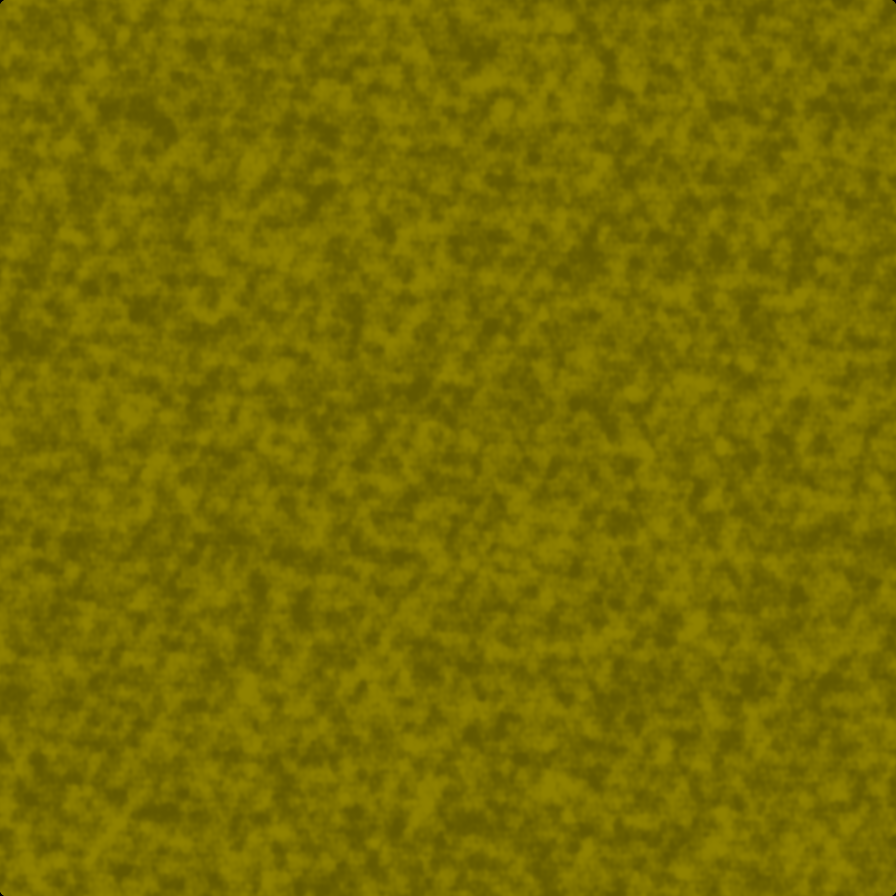
Reproduce this texture procedurally as a WebGL 1 fragment shader.

```glsl
precision highp float;
// Mottled olive felt: soft, directionless light and dark grains.
// Sine waves spread over a spiral of directions and frequencies are summed
// into a coarse and a fine layer, then toned between two olive shades.

uniform vec2 u_resolution;

const float TAU = 6.28319;
const float GOLDEN_ANGLE = 2.39996;
const int WAVE_COUNT = 72;

const vec3 DARK_OLIVE = vec3(0.385, 0.350, 0.0);
const vec3 LIGHT_OLIVE = vec3(0.560, 0.508, 0.0);

float hash(float n) {
  return fract(sin(n * 91.7) * 437.58);
}

// Irregular field with mean 0 and deviation 1; spread is in cycles per canvas.
float waveField(vec2 p, float spread, float seed) {
  float total = 0.0;
  for (int i = 0; i < WAVE_COUNT; i++) {
    float n = float(i);
    float rank = (n + 0.5) / float(WAVE_COUNT);
    float frequency = spread * sqrt(-log(1.0 - rank));
    float angle = n * GOLDEN_ANGLE + seed + 0.6 * hash(n + seed);
    vec2 direction = vec2(cos(angle), sin(angle));
    float phase = hash(n + seed + 37.3);
    total += sin(TAU * (frequency * dot(p, direction) + phase));
  }
  return total * sqrt(2.0 / float(WAVE_COUNT));
}

// Signed distance to a box with rounded corners.
float roundedBox(vec2 p, vec2 halfSize, float radius) {
  vec2 q = abs(p) - halfSize + radius;
  return length(max(q, 0.0)) + min(max(q.x, q.y), 0.0) - radius;
}

// Soft limits keep the extremes of the grain muted.
vec3 oliveTone(float grain) {
  return mix(DARK_OLIVE, LIGHT_OLIVE, smoothstep(-2.8, 2.8, grain));
}

void main() {
  vec2 p = gl_FragCoord.xy / u_resolution.y;
  vec2 halfSize = 0.5 * u_resolution / u_resolution.y;
  float pixel = 1.0 / u_resolution.y;

  // Broad grains with a finer fuzz on top
  float coarse = waveField(p, 28.0, 1.7);
  float fine = waveField(p, 72.0, 8.3);
  vec3 color = oliveTone(0.93 * coarse + 0.36 * fine);

  // Tiny rounded corners on black
  float edge = roundedBox(p - halfSize, halfSize, 0.008);
  float inside = 1.0 - smoothstep(0.0, pixel, edge);
  gl_FragColor = vec4(color * inside, 1.0);
}
```
